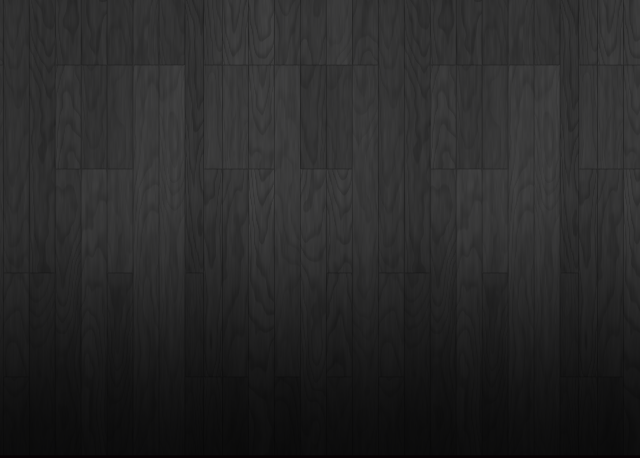
Write a Shadertoy shader that draws this texture.

```glsl
// Dark wood flooring: upright planks with arched grain, fading to black at the foot.

// Lengths across are fractions of the canvas width, heights of its height.
const float PERIOD       = 0.586;   // width after which the boards repeat
const float NARROW_START = 0.289;   // left edge of the two narrow planks
const float NARROW_WIDTH = 0.0293;
const float NARROW_COUNT = 2.0;
const float WIDE_COUNT   = 13.0;
const float FIRST_JOINT  = 0.142;   // measured from the top
const float JOINT_STEP   = 0.227;
const int   JOINT_ROWS   = 4;
const float JOINT_CHANCE = 0.45;
const float SEAM_WIDTH   = 0.0014;
const float SEAM_DEPTH   = 0.27;
const float TONE_RANGE   = 0.20;
const float RING_DEPTH   = 0.17;
const float FIBRE_DEPTH  = 0.13;
const float FOOT_HEIGHT  = 0.006;
const vec3  WOOD  = vec3(0.212, 0.212, 0.213);
const vec3  SHADE = vec3(0.045, 0.045, 0.046);
const vec3  FOOT  = vec3(0.030, 0.008, 0.016);

float hash(vec2 p) {
    vec3 q = fract(vec3(p.xyx) * 0.1031);
    q += dot(q, q.yzx + 33.33);
    return fract((q.x + q.y) * q.z);
}

float noise(vec2 p) {
    vec2 i = floor(p), f = fract(p);
    f = f * f * (3.0 - 2.0 * f);
    vec2 e = vec2(0.0, 1.0);
    return mix(mix(hash(i), hash(i + e.yx), f.x),
               mix(hash(i + e.xy), hash(i + e.yy), f.x), f.y);
}

// Soft line of the given width, at a signed distance from its centre.
float line(float d, float width, float pixel) {
    float coverage = min(1.0, width / pixel);
    float halfWidth = max(width, pixel) * 0.5;
    return coverage * (1.0 - smoothstep(halfWidth - 0.5 * pixel, halfWidth + 0.5 * pixel, abs(d)));
}

// Growth rings: nested arches bent by noise, each with one dark edge.
float rings(vec2 q, vec2 seed) {
    float direction = hash(seed + 5.0) < 0.7 ? 1.0 : -1.0;
    float arch = q.x + 0.5 * (hash(seed + 9.0) - 0.5);
    float field = 4.0 * noise(q * vec2(1.5, 0.38) + seed * 7.3)
                + 0.4 * noise(q * vec2(5.0, 2.2) + seed * 3.1)
                + direction * 4.0 * arch * arch + 0.55 * q.y;
    float phase = fract(field);
    return smoothstep(0.45, 0.88, phase) * (1.0 - smoothstep(0.88, 1.0, phase));
}

void mainImage(out vec4 fragColor, in vec2 fragCoord) {
    vec2 uv = fragCoord / iResolution.xy;
    float aspect = iResolution.y / iResolution.x;
    float pixel = 1.0 / iResolution.x;
    float down = 1.0 - uv.y;

    // Column: a pair of narrow planks, then the wide ones
    float narrowSpan = NARROW_COUNT * NARROW_WIDTH;
    float wideWidth = (PERIOD - narrowSpan) / WIDE_COUNT;
    float x = mod(uv.x - NARROW_START, PERIOD);
    bool narrow = x < narrowSpan;
    float width = narrow ? NARROW_WIDTH : wideWidth;
    float slot = (narrow ? x : x - narrowSpan) / width;
    float column = floor(slot) + (narrow ? 0.0 : NARROW_COUNT);
    float across = fract(slot);

    // End joints split each column into boards
    float board = 0.0;
    float joint = 0.0;
    for (int i = 0; i < JOINT_ROWS; i++) {
        float row = float(i);
        if (hash(vec2(column + 3.0, row * 5.0 + 11.0)) < JOINT_CHANCE) {
            float d = down - FIRST_JOINT - row * JOINT_STEP;
            if (d > 0.0) board = row + 1.0;
            joint = max(joint, line(d * aspect, SEAM_WIDTH, pixel));
        }
    }
    vec2 seed = vec2(column * 3.0 + 1.0, board * 7.0 + 2.0);

    // Grain in plank widths
    vec2 q = vec2(across - 0.5, down * aspect / wideWidth);
    float ringAmount = mix(0.35, 1.0, hash(seed + 17.0));
    float streaks = noise(q * vec2(7.0, 0.5) + seed * 5.7) - 0.5;
    float fibres = noise(q * vec2(19.0, 2.5) + seed * 11.0) - 0.5;
    float tone = 1.0 + TONE_RANGE * (hash(seed + 23.0) - 0.5);
    tone *= 1.0 + FIBRE_DEPTH * (streaks + 0.8 * fibres);
    tone *= 1.04 - RING_DEPTH * ringAmount * rings(q, seed);

    // Seams
    float side = min(across, 1.0 - across) * width;
    float seam = max(line(side, SEAM_WIDTH, pixel), joint);
    tone *= 1.0 - SEAM_DEPTH * seam;

    // Light: broad glow above the middle, falling off to the foot
    float fall = smoothstep(0.38, 1.03, down);
    float glow = 0.90 + 0.12 * exp(-6.0 * pow(down - 0.3, 2.0) - 5.0 * pow(uv.x - 0.56, 2.0));
    vec3 color = mix(WOOD * glow, SHADE, fall) * tone;
    float footMask = 1.0 - smoothstep(FOOT_HEIGHT - pixel, FOOT_HEIGHT + pixel, uv.y);
    fragColor = vec4(mix(color, FOOT, footMask), 1.0);
}
```
